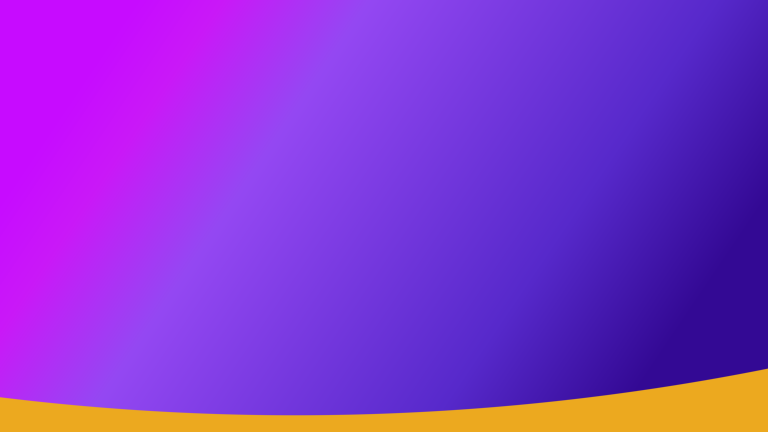
Reproduce this background procedurally as a Shadertoy shader.

```glsl
// Palette
const vec3 MAGENTA = vec3(0.780, 0.045, 1.000);
const vec3 ORCHID  = vec3(0.790, 0.095, 0.970);
const vec3 VIOLET  = vec3(0.580, 0.280, 0.950);
const vec3 INDIGO  = vec3(0.340, 0.160, 0.795);
const vec3 MIDNIGHT = vec3(0.200, 0.035, 0.580);
const vec3 AMBER   = vec3(0.925, 0.662, 0.120);

// Gradient axis and stop distances, in canvas heights from the top left
const vec2 AXIS = vec2(0.83, -0.56);
const float MAGENTA_STOP  = 0.27;
const float ORCHID_STOP   = 0.43;
const float VIOLET_STOP   = 0.71;
const float INDIGO_STOP   = 1.38;
const float MIDNIGHT_STOP = 1.73;

// Circle whose lower rim bounds the amber band
const float RIM_RADIUS = 5.6;
const vec2 RIM_LOWEST = vec2(0.683, 0.0387);

// Linear progress between two stops, held at the ends
float ramp(float from, float to, float t) {
    return clamp((t - from) / (to - from), 0.0, 1.0);
}

vec3 diagonalGradient(vec2 p) {
    float t = dot(p - vec2(0.0, 1.0), AXIS);
    vec3 color = mix(MAGENTA, ORCHID, ramp(MAGENTA_STOP, ORCHID_STOP, t));
    color = mix(color, VIOLET, ramp(ORCHID_STOP, VIOLET_STOP, t));
    color = mix(color, INDIGO, ramp(VIOLET_STOP, INDIGO_STOP, t));
    return mix(color, MIDNIGHT, ramp(INDIGO_STOP, MIDNIGHT_STOP, t));
}

// Signed distance to the rim: positive inside the amber band
float bandDistance(vec2 p) {
    vec2 center = RIM_LOWEST + vec2(0.0, RIM_RADIUS);
    return length(p - center) - RIM_RADIUS;
}

void mainImage(out vec4 fragColor, in vec2 fragCoord) {
    vec2 p = fragCoord / iResolution.y;
    float pixel = 1.0 / iResolution.y;

    // Backdrop
    vec3 color = diagonalGradient(p);

    // Curved band along the bottom
    float band = smoothstep(-0.75 * pixel, 0.75 * pixel, bandDistance(p));
    color = mix(color, AMBER, band);

    fragColor = vec4(color, 1.0);
}
```
